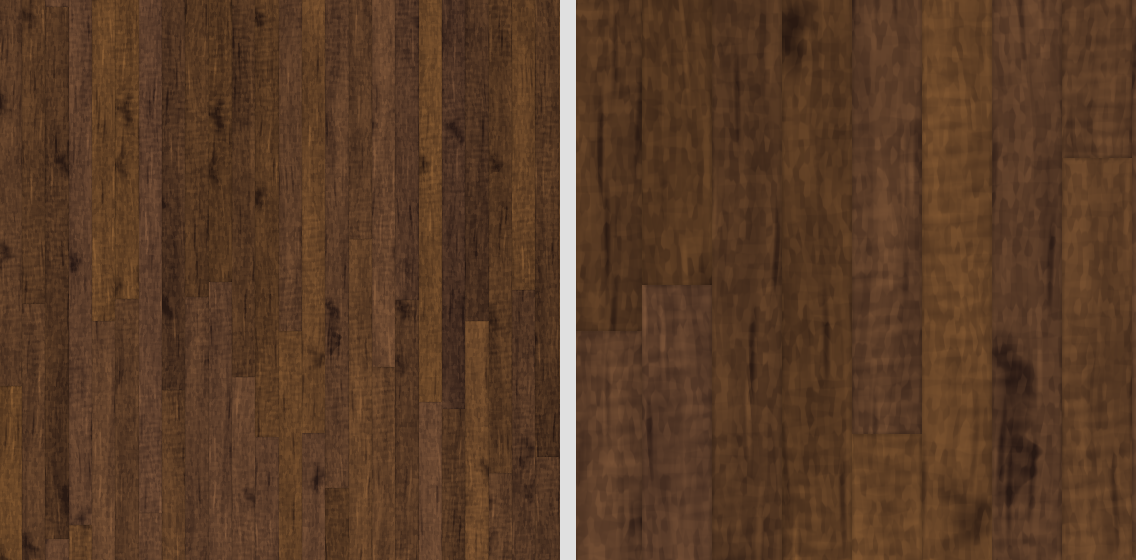
Left, the full canvas; right, a detail of the centre.
Reproduce this texture procedurally as a three.js fragment shader.

```glsl
// Dark walnut strip flooring: narrow upright boards with staggered end joints.
// Each board hashes its own tone and hue; stretched cellular noise gives the
// fibres, pores, figure, streaks and knots, and layered sines give the curl.

#define STRIPS 24.0        // boards across
#define SHIFT 0.06         // sideways offset, in board widths
#define BOARD_LENGTH 0.95  // in canvas heights
#define SEAM_WIDTH 0.06    // in board widths
#define SEAM_DEPTH 0.12
#define FIBRE 0.20
#define PORES 0.34
#define CROSS_GRAIN 0.15
#define FIGURE 0.26
#define CURL 0.06
#define STREAKS 0.42
#define KNOTS 0.60

varying vec2 vUv;

const vec3 DARK_WOOD = vec3(0.230, 0.150, 0.102);
const vec3 LIGHT_WOOD = vec3(0.465, 0.320, 0.198);
const vec3 ASH_TINT = vec3(0.98, 0.97, 1.08);
const vec3 AMBER_TINT = vec3(1.03, 1.00, 0.88);

float hash(vec2 p) {
  vec3 q = fract(vec3(p.xyx) * 0.1031);
  q += dot(q, q.yzx + 33.33);
  return fract((q.x + q.y) * q.z);
}

// x: distance to the nearest cell point, y: cell value, blended at the borders
vec2 cellular(vec2 p) {
  vec2 cell = floor(p);
  float nearest = 8.0;
  float total = 0.0;
  float weights = 0.0;
  for (int j = -1; j <= 1; j++) {
    for (int i = -1; i <= 1; i++) {
      vec2 id = cell + vec2(float(i), float(j));
      vec2 jitter = vec2(hash(id), hash(id + 57.3));
      float d = length(id + 0.1 + 0.8 * jitter - p);
      float weight = exp2(-22.0 * d);
      nearest = min(nearest, d);
      total += weight * hash(id + 113.7);
      weights += weight;
    }
  }
  return vec2(nearest, total / weights);
}

// Tone change from the grain; p is in board widths
float grain(vec2 p, float seed) {
  float sway = 0.07 * sin(p.y * 0.55) + 0.03 * sin(p.y * 1.7 + 2.0 * p.x);
  vec2 q = vec2(p.x + sway, p.y);

  // Long fibres, short pores and fine cross grain
  float tone = FIBRE * (cellular(q * vec2(8.0, 0.7)).y - 0.5);
  tone += PORES * (cellular(q * vec2(13.0, 5.0)).y - 0.5);
  tone += CROSS_GRAIN * (cellular(p * vec2(2.6, 9.0)).y - 0.5);

  // Darker and lighter lengths of figure inside the board
  tone += FIGURE * (cellular(q * vec2(2.3, 0.16)).y - 0.5);
  tone += 0.6 * FIGURE * (cellular(q * vec2(1.1, 0.5) + 41.0).y - 0.5);

  // Patches of cross curl
  float patches = smoothstep(0.0, 0.9, sin(p.y * 0.43 + seed * 9.0 + p.x));
  float ripple = sin(p.y * 19.0 + 2.2 * sin(p.x * 3.1 + p.y * 0.6))
               + 0.7 * sin(p.y * 31.0 - 3.0 * p.x + 2.0 * sin(p.y * 1.3));
  tone += CURL * patches * ripple;

  // Thin pale and dark mineral streaks
  vec2 streak = cellular(q * vec2(6.0, 0.42) + 19.0);
  float core = 1.0 - smoothstep(0.06, 0.42, streak.x);
  float kind = smoothstep(0.84, 0.96, streak.y)
             - (1.0 - smoothstep(0.06, 0.20, streak.y));
  tone += STREAKS * core * kind;

  // Rare dark knots with ragged rims
  vec2 ragged = p + 0.14 * vec2(sin(p.y * 5.3), sin(p.x * 7.1 + p.y * 2.0))
                  + 0.05 * sin(p.yx * vec2(17.0, 13.0));
  vec2 knot = cellular(ragged * vec2(0.8, 0.42));
  float smudge = 1.0 - smoothstep(0.02, 0.36, knot.x);
  tone -= KNOTS * smudge * smoothstep(0.86, 0.94, knot.y);
  return tone;
}

void main() {
  // Board layout: one staggered joint per strip, in the lower part
  float across = vUv.x * STRIPS + SHIFT;
  float strip = floor(across);
  float jointHeight = mix(0.02, 0.58, hash(vec2(strip, 4.7)));
  float along = (vUv.y - jointHeight) / BOARD_LENGTH + 1.0;
  vec2 board = vec2(strip, floor(along));
  vec2 place = vec2(fract(across), fract(along));
  float seed = hash(board + 17.0);
  float hue = hash(board + 71.0);

  // Board tone and grain
  vec2 p = vec2(place.x, vUv.y * STRIPS) + seed * vec2(61.0, 173.0);
  float boardTone = mix(0.26, 0.74, hash(board + 29.0));
  float tone = clamp(boardTone + grain(p, seed), -0.30, 1.20);
  vec3 wood = mix(DARK_WOOD, LIGHT_WOOD, tone);
  wood *= mix(ASH_TINT, AMBER_TINT, hue);

  // Faint seams on the sides and ends
  vec2 edge = min(place, 1.0 - place) * vec2(1.0, BOARD_LENGTH * STRIPS);
  vec2 seam = 1.0 - smoothstep(0.0, SEAM_WIDTH, edge);
  wood *= 1.0 - SEAM_DEPTH * max(seam.x, seam.y);

  gl_FragColor = vec4(wood, 1.0);
}
```
